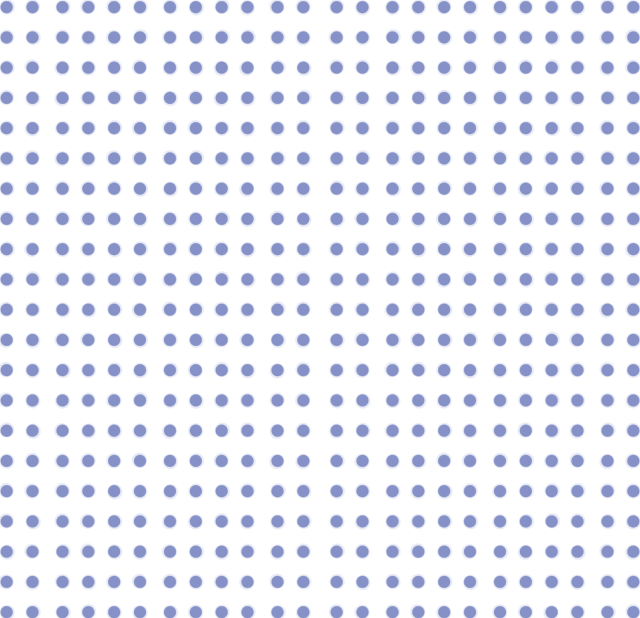
Reproduce this pattern procedurally as a Shadertoy shader.

```glsl
// Rows of soft blue dots on white, 24 across and 21 down. Columns sit in groups
// of four with a wider gap between groups, and the row of groups restarts at a seam.
// Each dot is a distance-based disc plus a faint halo nudged by a hash.

// Lengths are in units of 1/768 of the canvas width.
const float CANVAS_WIDTH = 768.0;
const float TILE_WIDTH = 396.0;     // twelve columns, then the seam
const float TILE_START = -12.0;     // left edge of the first tile
const float FIRST_DOT = 20.0;       // first dot, from the tile edge
const float LAST_DOT = 376.0;       // last dot, from the tile edge
const float DOT_PITCH = 31.0;
const float GROUP_PITCH = 129.0;
const float GROUP_SHIFT = 42.0;     // dots two and three of a cut group lead the tile
const float ROW_PITCH = 36.3;
const float BOTTOM_ROW = 7.0;
const float DOT_RADIUS = 7.5;
const float DOT_SOFTNESS = 1.2;     // half width of the edge ramp
const float HALO_RADIUS = 9.0;
const float HALO_STRENGTH = 0.2;
const float HALO_DRIFT = 0.8;
const vec3 PAPER = vec3(1.0);
const vec3 INK = vec3(0.52, 0.57, 0.78);

vec2 hash22(vec2 p) {
    vec3 q = fract(vec3(p.xyx) * vec3(0.1031, 0.1030, 0.0973));
    q += dot(q, q.yzx + 33.33);
    return fract((q.xx + q.yz) * q.zy);
}

float disc(vec2 p, float radius, float softness) {
    return 1.0 - smoothstep(-softness, softness, length(p) - radius);
}

// Centre of the column nearest to x.
float nearestColumn(float x) {
    float tileEdge = TILE_START + TILE_WIDTH * floor((x - TILE_START) / TILE_WIDTH);
    float along = clamp(x - tileEdge, FIRST_DOT, LAST_DOT) + GROUP_SHIFT;
    float halfGap = 0.5 * (GROUP_PITCH - 3.0 * DOT_PITCH);
    float groupStart = GROUP_PITCH * floor((along + halfGap) / GROUP_PITCH);
    float dotIndex = clamp(floor((along - groupStart) / DOT_PITCH + 0.5), 0.0, 3.0);
    return tileEdge - GROUP_SHIFT + groupStart + dotIndex * DOT_PITCH;
}

void mainImage(out vec4 fragColor, in vec2 fragCoord) {
    float pixel = CANVAS_WIDTH / iResolution.x;
    vec2 p = fragCoord * pixel;

    // Nearest dot
    float row = floor((p.y - BOTTOM_ROW) / ROW_PITCH + 0.5);
    vec2 center = vec2(nearestColumn(p.x), BOTTOM_ROW + row * ROW_PITCH);
    vec2 local = p - center;

    // Solid dot and its slightly uneven fringe
    float softness = max(DOT_SOFTNESS, 0.75 * pixel);
    vec2 drift = (hash22(vec2(center.x, row + 1.0)) * 2.0 - 1.0) * HALO_DRIFT;
    float solid = disc(local, DOT_RADIUS, softness);
    float halo = HALO_STRENGTH * disc(local - drift, HALO_RADIUS, softness);

    fragColor = vec4(mix(PAPER, INK, max(solid, halo)), 1.0);
}
```
